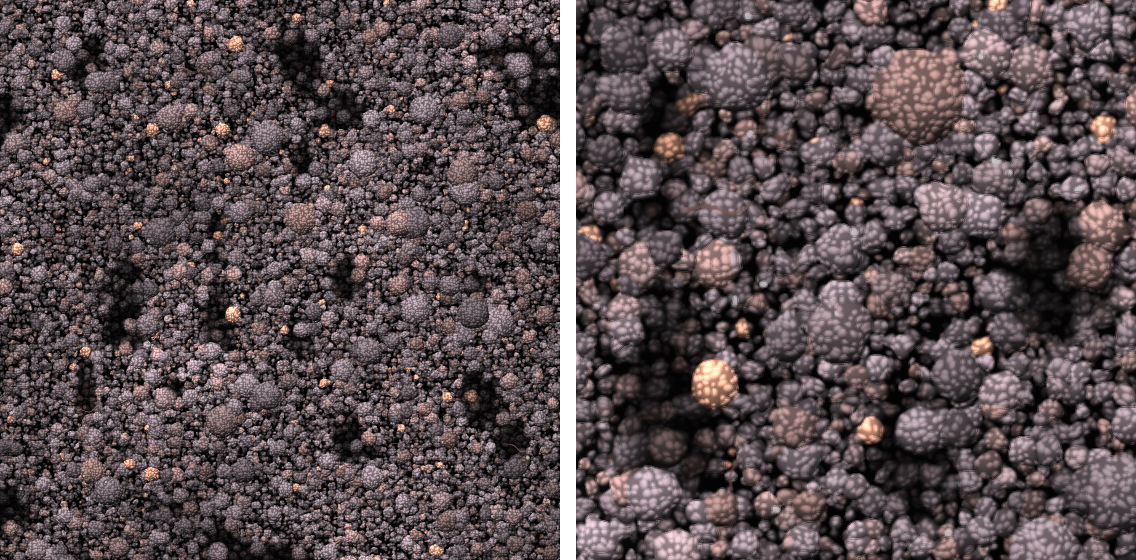
Left: the whole. Right: its middle third, enlarged.
Give the GLSL for this texture, as a three.js fragment shader.

```glsl
// Dark, crumbly garden soil seen from above: domed clods of several sizes are
// scattered on jittered grids, the highest one wins and is lit from the top,
// then roughened by fine crumbs, large soft patches and a few thin roots.
varying vec2 vUv;

vec3 hash3(vec2 p) {
  vec3 q = fract(p.xyx * vec3(0.1031, 0.1030, 0.0973));
  q += dot(q, q.yxz + 33.33);
  return fract((q.xxy + q.yzz) * q.zyx);
}

float noise(vec2 p) {
  vec2 cell = floor(p), f = fract(p);
  f *= f * (3.0 - 2.0 * f);
  return mix(mix(hash3(cell).x, hash3(cell + vec2(1, 0)).x, f.x),
             mix(hash3(cell + vec2(0, 1)).x, hash3(cell + vec2(1, 1)).x, f.x), f.y);
}

// Adds one size of clod; top holds slope (xy), height (z) and a random id (w)
void scatter(vec2 p, float count, float density, inout vec4 top) {
  vec2 q = p * count;
  for (int j = -1; j <= 1; j++) {
    for (int i = -1; i <= 1; i++) {
      vec2 cell = floor(q) + vec2(i, j);
      vec3 place = hash3(cell + count);
      vec3 kind = fract(place.yzx * 37.0 + place.zxy * 11.0);
      float radius = 0.3 + 0.35 * place.z;
      vec2 slope = (q - cell - 0.5 - 0.7 * (place.xy - 0.5)) / radius;
      float inside = 1.0 - dot(slope, slope);
      float height = (sqrt(max(inside, 0.0)) * radius + 0.5 * kind.y) / count;
      if (kind.x < density && inside > 0.0 && height > top.z) {
        top = vec4(slope, height, kind.z);
      }
    }
  }
}

float domeRise(vec2 slope) {
  return sqrt(max(1.0 - dot(slope, slope), 0.0));
}

vec3 soil(vec2 p) {
  // Ragged outlines come from bending the plane a little
  vec2 bent = p + 0.004 * (vec2(noise(p * 110.0), noise(p * 110.0 + 31.0)) - 0.5);
  vec4 clod = vec4(0.0), crumb = vec4(0.0);
  scatter(bent, 22.0, 0.12, clod);
  scatter(bent, 42.0, 0.38, clod);
  scatter(bent, 75.0, 0.9, clod);
  scatter(bent, 130.0, 1.0, clod);
  scatter(bent, 210.0, 1.0, crumb);

  // Light from above, with dark gaps and a few deep hollows
  vec3 normal = normalize(vec3(clod.xy + 0.75 * crumb.xy, domeRise(clod.xy) + 0.35));
  float diffuse = max(dot(normal, normalize(vec3(-0.2, 0.55, 0.75))), 0.0);
  float hollow = smoothstep(0.7, 0.92, noise(p * vec2(13.0, 10.0) + 7.0));
  float open = smoothstep(0.0, 0.009 + 0.025 * hollow, clod.z);
  float gaps = crumb.z > 0.0 ? mix(0.65, 1.05, domeRise(crumb.xy)) : 0.5;

  // Large soft patches of light and shade
  float patches = 0.65 * noise(p * 3.2 + 4.0) + 0.35 * noise(p * 8.0 + 19.0);
  float tone = open * gaps * (0.1 + 0.88 * diffuse);
  tone *= (0.7 + 0.6 * clod.w) * (0.62 + 0.76 * patches);
  tone += 0.1 * smoothstep(0.68, 0.9, patches);
  tone = 0.012 + tone / (1.0 + 0.35 * tone);

  // Mauve grey earth, some brown clods, rare tan stones and white specks
  float brown = smoothstep(0.55, 1.0, fract(clod.w * 7.3));
  vec3 tint = mix(vec3(0.98, 0.87, 0.925), vec3(1.1, 0.87, 0.84), brown);
  tint = mix(tint, vec3(1.45, 1.05, 0.88), step(0.985, clod.w));
  vec3 color = tone * tint;
  return mix(color, vec3(0.8, 0.78, 0.8), 0.8 * step(0.9975, crumb.w) * open);
}

// Thin bent strands lying on the surface
vec3 addRoots(vec3 color, vec2 p) {
  for (int i = 0; i < 22; i++) {
    vec3 place = hash3(vec2(float(i), 71.0));
    vec3 form = hash3(vec2(float(i), 113.0));
    float angle = 6.2832 * place.z;
    vec2 axis = vec2(cos(angle), sin(angle));
    vec2 d = p - place.xy;
    vec2 along = vec2(dot(d, axis), dot(d, vec2(-axis.y, axis.x)));
    float reach = 0.01 + 0.025 * form.x;
    float curve = (form.y - 0.5) * along.x * along.x * 30.0
                + 0.0025 * sin(along.x * 190.0 + 6.0 * form.z);
    float strand = 1.0 - smoothstep(0.0004, 0.0017, abs(along.y - curve));
    strand *= 1.0 - smoothstep(0.7 * reach, reach, abs(along.x));
    vec3 rootColor = mix(vec3(0.36, 0.24, 0.22), vec3(0.68, 0.52, 0.44), form.z * form.z);
    color = mix(color, rootColor, 0.65 * strand);
  }
  return color;
}

void main() {
  // Four samples per spot smooth the edges of the clods
  vec3 color = vec3(0.0);
  for (int i = 0; i < 4; i++) {
    vec2 corner = vec2(mod(float(i), 2.0), floor(float(i) / 2.0)) - 0.5;
    color += 0.25 * soil(vUv + 0.0009 * corner);
  }
  gl_FragColor = vec4(addRoots(color, vUv), 1.0);
}
```
